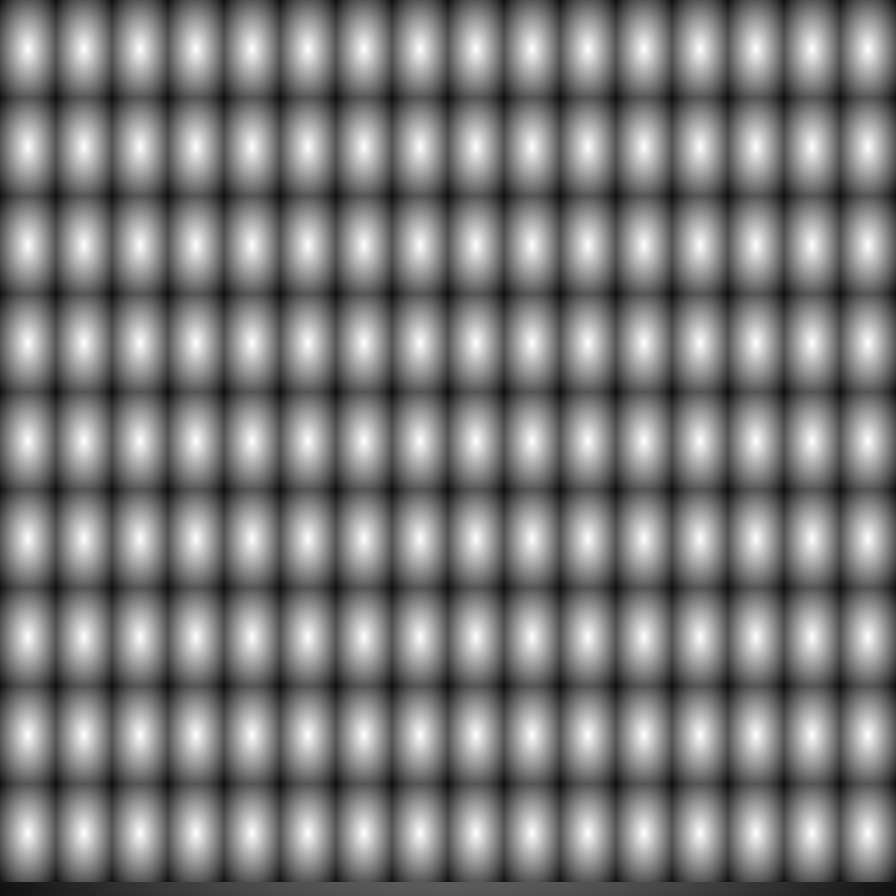
Write a Shadertoy shader that draws this pattern.

```glsl
// Elliptical falloff from a white centre to near black in the corners
float radialGlow(vec2 cell) {
    return mix(1.0, 0.06, length(cell * 2.0 - 1.0) / sqrt(2.0));
}

void mainImage(out vec4 fragColor, in vec2 fragCoord) {
    vec2 uv = fragCoord / iResolution.xy;
    float pixel = 1.0 / iResolution.y;

    // 16 columns and 9 rows, stacked down from the top edge
    vec2 grid = vec2(uv.x * 16.0, (1.0 - uv.y) * 64.0 / 7.0);
    float tiles = radialGlow(fract(grid));

    // The thin strip below the rows shows one glow spanning the canvas
    float backdrop = radialGlow(uv);
    float aboveStrip = smoothstep(-0.5 * pixel, 0.5 * pixel, uv.y - 1.0 / 64.0);

    fragColor = vec4(vec3(mix(backdrop, tiles, aboveStrip)), 1.0);
}
```
